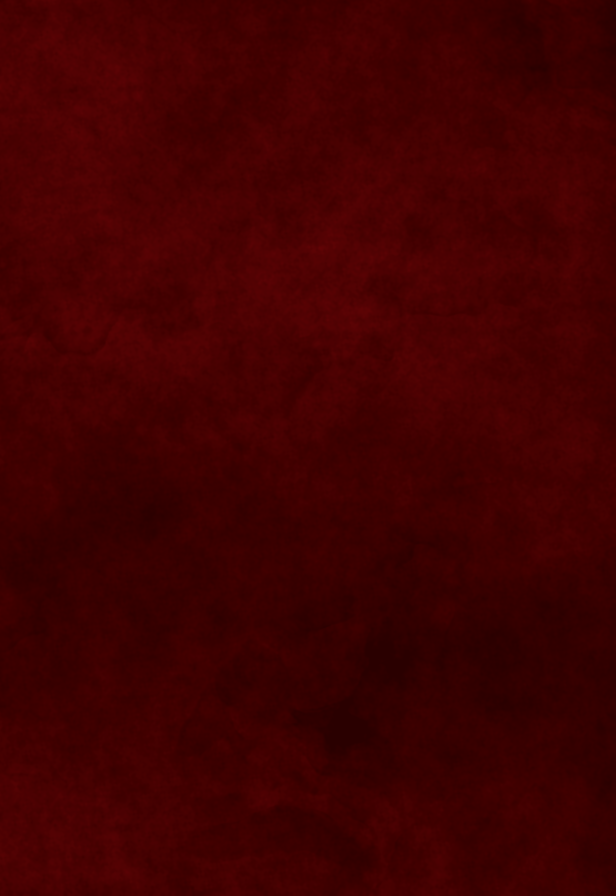
Give the GLSL for this texture, as a Shadertoy shader.

```glsl
// Dark crimson stained paper: cloudy washes, dried tide lines and fine mottled grain.

const float BASE_RED = 0.257;

float hash(vec2 p) {
    return fract(sin(dot(p, vec2(127.1, 311.7))) * 43758.5453);
}

float valueNoise(vec2 p) {
    vec2 cell = floor(p);
    vec2 f = fract(p);
    f = f * f * (3.0 - 2.0 * f);
    float low = mix(hash(cell), hash(cell + vec2(1, 0)), f.x);
    float high = mix(hash(cell + vec2(0, 1)), hash(cell + vec2(1, 1)), f.x);
    return mix(low, high, f.y);
}

// Layered noise, turned at every octave to hide the lattice
float fbm(vec2 p, int octaves) {
    float sum = 0.0, total = 0.0, amp = 0.5;
    for (int i = 0; i < octaves; i++) {
        p = mat2(0.8, 0.6, -0.6, 0.8) * p * 2.03 + 7.3;
        sum += amp * valueNoise(p);
        total += amp;
        amp *= 0.55;
    }
    return sum / total;
}

// Soft elliptical wash, 1 at its centre
float wash(vec2 p, vec2 centre, vec2 radius) {
    vec2 d = (p - centre) / radius;
    return exp(-dot(d, d));
}

// Pigment gathered at a contour: crisp outside, fading inward
float tideLine(float field, float level, float crisp, float fade) {
    float d = field - level;
    return smoothstep(-crisp, crisp, d) * exp(-max(d, 0.0) / fade);
}

// Dark dried puddle with a denser rim
float puddle(vec2 p, vec2 centre, vec2 radius) {
    float inside = 1.0 - length((p - centre) / radius);
    float body = smoothstep(-0.08, 0.3, inside);
    return 0.65 * body + 0.5 * tideLine(inside, 0.0, 0.06, 0.14);
}

// Broad light and dark areas of the dye
float broadTone(vec2 p) {
    float tone = 0.06 * wash(p, vec2(0.0, 0.77), vec2(0.2, 0.32));
    tone += 0.055 * wash(p, vec2(0.42, 0.69), vec2(0.19, 0.12));
    tone += 0.036 * wash(p, vec2(0.55, 0.49), vec2(0.18, 0.14));
    tone += 0.024 * wash(p, vec2(0.02, 0.1), vec2(0.16, 0.12));
    tone += 0.03 * wash(p, vec2(0.45, 0.06), vec2(0.15, 0.1));
    tone -= 0.05 * wash(p, vec2(0.24, 0.4), vec2(0.28, 0.15));
    tone -= 0.03 * wash(p, vec2(0.52, 0.25), vec2(0.2, 0.08));
    return tone;
}

// Several wandering tide lines, each broken up by a mask
float tideLines(vec2 p) {
    float sum = 0.0;
    for (int i = 0; i < 3; i++) {
        float seed = float(i) * 17.3;
        float field = fbm(p * vec2(1.7, 2.4) + seed, 5);
        float mask = smoothstep(0.42, 0.68, fbm(p * 2.5 + seed + 41.0, 2));
        sum += mask * tideLine(field, 0.5, 0.014, 0.045);
    }
    return sum;
}

// Fine mottling and specks with faint upright fibres
float grain(vec2 p) {
    float mottle = fbm(p * 48.0, 3) - 0.5;
    float speck = fbm(p * 150.0 + 5.0, 1) - 0.5;
    float fibre = valueNoise(p * vec2(260.0, 90.0)) - 0.5;
    return 0.058 * mottle + 0.028 * speck + 0.01 * fibre;
}

void mainImage(out vec4 fragColor, in vec2 fragCoord) {
    vec2 p = fragCoord / iResolution.y;
    vec2 uv = fragCoord / iResolution.xy;

    // Ragged outlines from a domain warp
    vec2 warp = vec2(fbm(p * 3.0, 4), fbm(p * 3.0 + 23.0, 4)) - 0.5;
    vec2 q = p + 0.15 * warp;

    float red = BASE_RED + broadTone(q);
    red += 0.11 * (fbm(q * 2.5 + 3.0, 5) - 0.5);
    red += 0.075 * (fbm(p * 12.0 + 11.0, 3) - 0.5);
    red -= 0.042 * tideLines(q);

    // Two small puddles near the bottom
    red -= 0.045 * puddle(q, vec2(0.29, 0.245), vec2(0.055, 0.037));
    red -= 0.042 * puddle(q, vec2(0.28, 0.07), vec2(0.1, 0.028));

    // Slightly darker right and upper margins
    red -= 0.03 * smoothstep(0.92, 1.0, uv.x);
    red -= 0.015 * smoothstep(0.94, 1.0, uv.y);

    // Grain shows more strongly in the lighter areas
    red += grain(p) * red / BASE_RED;
    red = clamp(red, 0.165, 0.42);

    float warmth = max(red - 0.25, 0.0);
    fragColor = vec4(red, 0.1 * warmth, 0.15 * warmth, 1.0);
}
```
